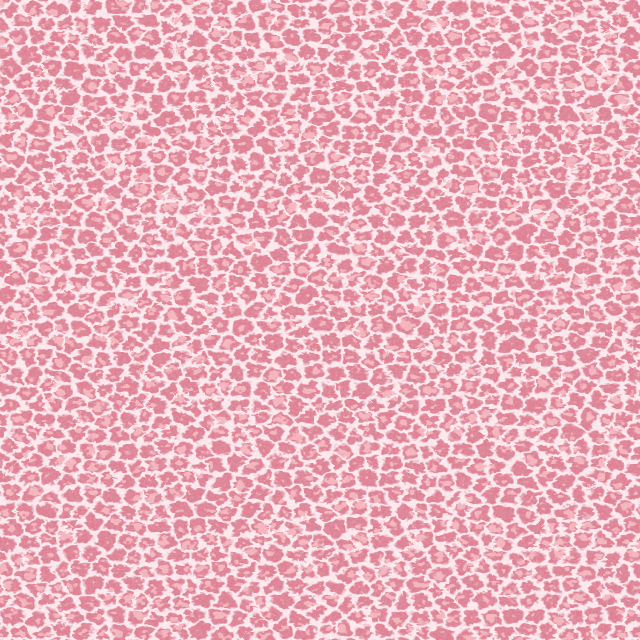
Write a WebGL 2 fragment shader that draws this pattern.

```glsl
#version 300 es
precision highp float;

uniform vec2 u_resolution;
out vec4 fragColor;

const vec2 CELLS = vec2(32.0, 42.0);   // spots across and up the canvas
const float JITTER = 0.68;
const float GAP = 0.072;               // half width of the pale channels
const float SOFTNESS = 0.075;
const float CORNER_SHARPNESS = 17.0;
const float NOTCH_DEPTH = 0.11;
const float WOBBLE = 0.26;             // broad outline distortion
const float FUZZ = 0.15;               // fine hairy outline distortion
const float HEART_MIN = 0.03;
const float HEART_MAX = 0.27;
const float GRAIN = 0.035;

const vec3 GROUND = vec3(0.985, 0.912, 0.930);
const vec3 ROSE = vec3(0.885, 0.515, 0.588);
const vec3 DUSTY_ROSE = vec3(0.860, 0.545, 0.615);
const vec3 HEART = vec3(0.955, 0.715, 0.750);

float hash(vec2 p) {
    return fract(sin(dot(p, vec2(127.1, 311.7))) * 43758.5453);
}

vec2 hash2(vec2 p) {
    return vec2(hash(p), hash(p + 57.3));
}

float noise(vec2 p) {
    vec2 i = floor(p), f = fract(p);
    f = f * f * (3.0 - 2.0 * f);
    return mix(mix(hash(i), hash(i + vec2(1, 0)), f.x),
               mix(hash(i + vec2(0, 1)), hash(i + vec2(1, 1)), f.x), f.y);
}

vec2 noise2(vec2 p) {
    return vec2(noise(p), noise(p + 31.7)) - 0.5;
}

// Jittered seed of a cell, with every other row shifted
vec2 seedPoint(vec2 cell) {
    float stagger = 0.5 * mod(cell.y, 2.0) - 0.25;
    return cell + 0.5 + vec2(stagger, 0.0) + JITTER * (hash2(cell) - 0.5);
}

// Rounded distance to the cell border; also returns the nearest cell and offset
float spotField(vec2 p, out vec2 nearestCell, out vec2 toSeed) {
    vec2 base = floor(p);
    float nearest = 1e3;
    for (int y = -2; y <= 2; y++) {
        for (int x = -2; x <= 2; x++) {
            vec2 cell = base + vec2(x, y);
            vec2 offset = seedPoint(cell) - p;
            float d = dot(offset, offset);
            if (d < nearest) {
                nearest = d;
                nearestCell = cell;
                toSeed = offset;
            }
        }
    }
    float sum = 0.0;
    for (int y = -2; y <= 2; y++) {
        for (int x = -2; x <= 2; x++) {
            vec2 cell = nearestCell + vec2(x, y);
            if (x == 0 && y == 0) continue;
            vec2 offset = seedPoint(cell) - p;
            float border = dot(0.5 * (toSeed + offset), normalize(offset - toSeed));
            sum += exp(-CORNER_SHARPNESS * border);
        }
    }
    return -log(sum) / CORNER_SHARPNESS;
}

void main() {
    vec2 uv = gl_FragCoord.xy / min(u_resolution.x, u_resolution.y);
    vec2 p = uv * CELLS;
    vec2 warped = p + WOBBLE * noise2(p * 2.7) + FUZZ * noise2(p * 7.0 + 11.0);

    vec2 cell, toSeed;
    float border = spotField(warped, cell, toSeed);
    vec2 traits = hash2(cell + 19.4);

    // Spot outline, notched into lobes
    float lobes = 3.0 + floor(3.0 * traits.x);
    float angle = atan(toSeed.y, toSeed.x);
    float notch = pow(0.5 + 0.5 * cos(lobes * angle + 6.2832 * traits.y), 4.0);
    float edge = GAP + NOTCH_DEPTH * notch;
    float spot = smoothstep(edge - SOFTNESS, edge + SOFTNESS, border);

    // Ragged pale heart
    float heartRadius = mix(HEART_MIN, HEART_MAX, hash(cell + 83.1));
    float heartDistance = length(toSeed) + 0.36 * (noise(p * 5.0 + 40.0) - 0.5);
    float heart = 1.0 - smoothstep(heartRadius - 0.08, heartRadius + 0.08, heartDistance);

    // Colour with a faint woven grain
    float weave = noise(p * vec2(13.0, 10.0) + 70.0);
    vec3 rose = mix(ROSE, DUSTY_ROSE, smoothstep(0.3, 0.75, weave));
    vec3 color = mix(GROUND, mix(rose, HEART, heart), spot);
    color += GRAIN * (weave - 0.5);
    fragColor = vec4(color, 1.0);
}
```
